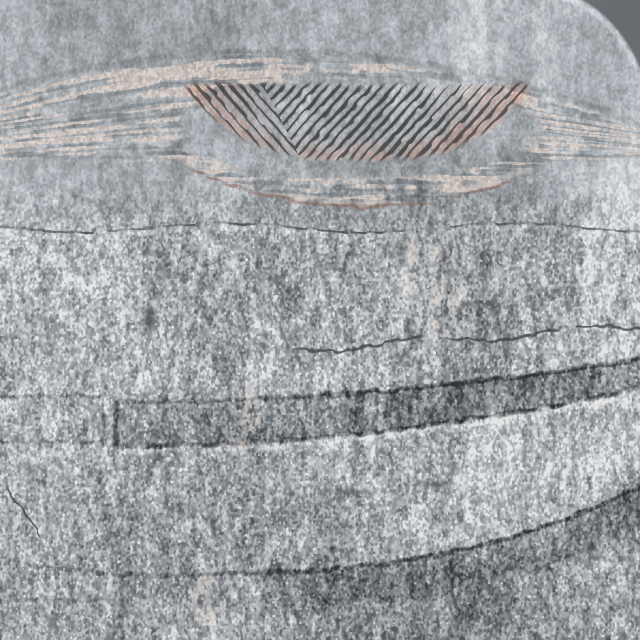
Reproduce this texture procedurally as a WebGL 2 fragment shader.

```glsl
#version 300 es
precision highp float;
uniform vec2 u_resolution;
out vec4 fragColor;

const vec3 CLAY = vec3(0.83, 0.78, 0.75);
const vec3 RUST = vec3(0.7, 0.46, 0.38);
const vec3 SOOT = vec3(0.23, 0.25, 0.26);

vec2 hash2(vec2 c) {
  return fract(sin(vec2(dot(c, vec2(127.1, 311.7)), dot(c, vec2(269.5, 183.3)))) * 43758.5);
}

// Soft cellular noise: cell values blended by distance
float mottle(vec2 p) {
  vec2 id = floor(p), f = p - id;
  float sum = 0.0, weight = 0.0;
  for (int j = -1; j <= 1; j++)
    for (int i = -1; i <= 1; i++) {
      vec2 o = vec2(i, j), h = hash2(id + o), d = o + h - f;
      float w = exp(-5.0 * dot(d, d));
      sum += w * fract(h.x * 17.3 + h.y * 5.7);
      weight += w;
    }
  return sum / weight - 0.5;
}

// Scattered round flecks of varied size
float flecks(vec2 p, float density) {
  vec2 id = floor(p), h = hash2(id);
  float r = 0.12 + 0.2 * h.y, d = length(p - id - 0.35 - 0.3 * h.yx);
  return (1.0 - smoothstep(r * 0.4, r, d)) * step(fract(h.x * 31.7), density);
}

float glow(vec2 p, float x, float y, float rx, float ry) {
  vec2 d = (p - vec2(x, y)) / vec2(rx, ry);
  return exp(-dot(d, d));
}

float line(float d, float width) {
  return 1.0 - smoothstep(width * 0.2, width, abs(d));
}

float span(float x, float a, float b, float soft) {
  return smoothstep(a - soft, a + soft, x) * (1.0 - smoothstep(b - soft, b + soft, x));
}

void main() {
  vec2 p = gl_FragCoord.xy / u_resolution;
  float x = p.x, y = p.y;
  float rough = mottle(p * 75.0), grain = mottle(p * vec2(300, 230));
  float streak = mottle(p * vec2(30, 8) + 9.0), scratch = mottle(p * vec2(130, 45));
  float blotch = mottle(p * vec2(7, 5) + 3.0);
  float below = 1.0 - smoothstep(0.6, 0.75, y);
  vec2 q = p + vec2(0.004, 0.006) * rough;

  // Weathered surface
  float tone = 0.665 + 0.1 * blotch + (0.06 + 0.13 * x) * streak + 0.1 * rough;
  tone += (0.09 + 0.15 * below) * scratch + (0.14 + 0.22 * below) * grain;
  tone += 0.07 * glow(p, 0.0, 0.5, 0.2, 0.3) + 0.07 * glow(p, 0.93, 0.62, 0.13, 0.2);
  tone += 0.07 * glow(p, 0.85, 0.97, 0.2, 0.1) + 0.06 * glow(p, 0.85, 0.28, 0.3, 0.06);
  tone -= 0.08 * glow(p, 0.42, 0.55, 0.25, 0.12) + 0.05 * glow(p, 0.3, 0.17, 0.22, 0.09);
  tone -= 0.17 * glow(p, 0.72, 0.04, 0.22, 0.08) * (1.0 + 2.0 * streak);
  tone += below * (0.18 * flecks(p * 95.0, 0.24) + 0.13 * flecks(p * 55.0, 0.12));

  // Recessed bands, curving up to the right
  float t = max(x - 0.18, 0.0), depth = smoothstep(0.2, 0.7, x);
  float top1 = 0.372 + 0.1 * t * t, low1 = 0.303 + 0.136 * t * t;
  float top2 = 0.1015 + 0.25 * t * t * t, edge = 0.55 + rough;
  float band = span(q.y, low1, top1, 0.003) * (0.05 + 0.12 * depth);
  band += span(q.y, top2 - 0.065, top2, 0.012) * 0.13 * depth;
  band += (line(q.y - top1, 0.006) + line(q.y - top2, 0.006)) * (0.12 + 0.14 * depth);
  band += line(q.y - low1, 0.006) * edge * 0.32 - 0.1 * line(q.y - low1 + 0.009, 0.008);
  tone -= band * smoothstep(0.18, 0.185, x);

  // Left panels and upright edges
  float panels = line(q.y - 0.382, 0.005) + line(q.y - 0.309, 0.005);
  panels += line(q.y - 0.121 + 0.1 * x, 0.005) + 0.6 * line(q.y - 0.062, 0.005);
  tone -= (1.0 - smoothstep(0.16, 0.165, x)) * panels * edge * 0.24;
  float side = line(q.x - 0.181, 0.007) + 0.5 * line(q.x - 0.161, 0.004);
  tone -= 0.28 * side * span(y, 0.303, 0.375, 0.003);
  tone -= 0.17 * line(q.x - 0.19, 0.006) * (1.0 - smoothstep(0.1, 0.108, y));

  // Cracks and pits
  float seam = q.y - 0.645 - 0.007 * cos((x - 0.8) * 14.0);
  float fault = q.y - 0.452 - 0.07 * (x - 0.45) + 0.006 * cos((x - 0.53) * 25.0);
  float gaps = span(x, 0.465, 0.66, 0.01) + span(x, 0.69, 0.875, 0.01) + step(0.9, x);
  float cracks = line(seam, 0.0028) * (0.5 + 1.6 * rough) + line(fault, 0.0035) * gaps;
  cracks += line(q.x + 0.75 * q.y - 0.187, 0.003) * span(x, 0.01, 0.063, 0.004) * step(y, 0.3);
  cracks += glow(q, 0.234, 0.503, 0.01, 0.022) + 0.8 * glow(q, 0.628, 0.61, 0.006, 0.02);
  cracks += 0.7 * (glow(q, 0.55, 0.231, 0.035, 0.006) + glow(q, 0.675, 0.245, 0.03, 0.006));
  tone = clamp(tone + 0.06 * line(seam + 0.008, 0.007), 0.2, 0.9);
  vec3 color = tone * mix(vec3(0.97, 1.003, 1.03), vec3(1), smoothstep(0.72, 0.88, tone));
  color = mix(color, SOOT, 0.75 * clamp(cracks, 0.0, 1.0));

  // Warm stains
  float stain = glow(p, 0.385, 0.345, 0.02, 0.045) + glow(p, 0.32, 0.065, 0.03, 0.035);
  stain += glow(p, 0.645, 0.6, 0.009, 0.05) + 0.6 * glow(p, 0.69, 0.54, 0.03, 0.09);
  color = mix(color, CLAY, clamp(stain * (0.35 + 1.8 * scratch + grain), 0.0, 0.6));

  // Torn pale strokes around the lens
  float arch = 0.34 * (x - 0.42) * (x - 0.42), upper = 0.912 - arch;
  float lower = min(0.681 + 0.78 * (x - 0.57) * (x - 0.57), 0.75);
  float hollow = length((q - vec2(0.56, 0.8)) / vec2(0.285, 0.08));
  float ring = span(q.y, lower, upper, 0.006) * smoothstep(0.93, 1.06, hollow);
  float bend = y + arch * smoothstep(0.72, 0.84, y) + 0.003 * rough;
  float fiber = mottle(vec2(x * 13.0, bend * 170.0)) + 0.3 * rough;
  float gouge = ring * (1.0 - smoothstep(-0.3, -0.12, fiber));
  color *= 1.0 - 0.14 * gouge - 0.1 * line(q.y - upper - 0.008, 0.008);
  color = mix(color, CLAY + 0.2 * grain, 0.8 * ring * smoothstep(0.0, 0.14, fiber));
  float rim = span(x, 0.29, 0.83, 0.03) * clamp(0.7 + 2.0 * fiber, 0.0, 1.0);
  color = mix(color, CLAY, 0.7 * rim * line(q.y - lower - 0.004, 0.007));
  color = mix(color, RUST * 0.75, 0.5 * rim * line(q.y - lower + 0.004, 0.004));

  // Slanted grooves inside the lens
  float base = 0.75 + 0.11 * pow(abs(x - 0.56) / 0.27, 3.0);
  float hatch = span(q.y, base, 0.868, 0.006) * span(x, 0.29, 0.83, 0.01);
  float slant = x + 0.5 * y < 0.845 ? x + 0.85 * y : x - 0.9 * y;
  float groove = abs(fract(slant * 58.0 + 0.3 * rough) - 0.5);
  float cut = hatch * (1.0 - smoothstep(0.06, 0.22, groove + 0.2 * blotch + 0.15 * rough));
  float warmth = smoothstep(0.1, 0.22, abs(x - 0.55)) + 1.0 - smoothstep(0.0, 0.045, y - base);
  warmth = clamp(warmth * (0.7 + rough), 0.0, 1.0);
  float ridge = hatch * smoothstep(0.25, 0.42, groove);
  color = mix(color + 0.06 * ridge, RUST + 0.08, 0.6 * warmth * ridge);
  color = mix(color, mix(SOOT, RUST * 0.62, 0.7 * warmth), 0.85 * cut);

  // Shoulder at the upper right corner
  float shoulder = length((p - vec2(0.84, 0.78)) / vec2(0.18, 0.235)) - 1.0;
  float corner = step(0.84, x) * step(0.78, y);
  color = mix(color, vec3(0.44, 0.46, 0.48) + 0.1 * blotch, corner * smoothstep(0.0, 0.025, shoulder));
  color += 0.1 * corner * line(shoulder + 0.02, 0.03);
  fragColor = vec4(clamp(color, 0.0, 1.0), 1.0);
}
```
